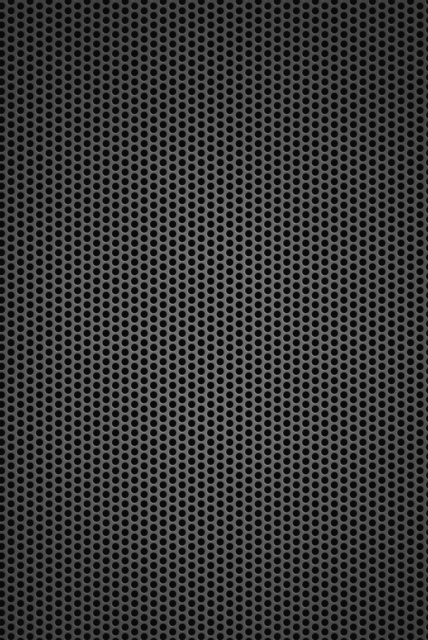
This pattern is drawn by a WebGL 2 fragment shader. Its source:

```glsl
#version 300 es
precision highp float;
// Perforated dark metal sheet: round holes in tight staggered columns.
// Each cell holds one hole, shaded by its distance field with a soft
// inner wall and a faintly lit rim; a vignette dims the sheet.

uniform vec2 u_resolution;
out vec4 outColor;

const vec2  REPEATS      = vec2(45.0, 67.5);  // columns, rows
const vec2  PHASE        = vec2(0.14, 0.33);  // centre of the first hole, in cells
const float HOLE_RADIUS  = 0.385;             // in column widths
const float RIM_WIDTH    = 0.085;
const float WALL_WIDTH   = 0.12;
const vec2  RIM_LIGHT    = vec2(-0.6, -0.8);  // side of the rim that shines
const vec3  METAL_COLOR  = vec3(0.425);
const vec3  HOLE_COLOR   = vec3(0.04);
const vec3  WALL_COLOR   = vec3(0.20);
const float RIM_GAIN     = 0.13;
const float RIM_SHADE    = 0.09;
const float WEAR         = 0.10;              // variation from hole to hole
const vec2  GLOW_CENTRE  = vec2(0.5, 0.47);
const float EDGE_DIM     = 0.45;

float hash(vec2 cell) {
  vec3 h = fract(vec3(cell.xyx) * 0.1031);
  h += dot(h, h.yzx + 33.33);
  return fract((h.x + h.y) * h.z);
}

// Broad, faint unevenness of the sheet
float sheen(vec2 uv) {
  return sin(uv.x * 17.0 + sin(uv.y * 9.0)) * 0.6
       + sin(uv.y * 23.0 + uv.x * 11.0) * 0.4;
}

// Brightness falling off from the middle of the sheet
float vignette(vec2 uv) {
  vec2 offset = (uv - GLOW_CENTRE) * vec2(1.5, 1.8);
  return 1.0 - EDGE_DIM * smoothstep(0.15, 1.25, length(offset));
}

void main() {
  vec2 uv = gl_FragCoord.xy / u_resolution;

  // Staggered grid: every other column is raised by half a row
  vec2 grid = uv * REPEATS - PHASE;
  float column = floor(grid.x + 0.5);
  grid.y -= 0.5 * mod(column + 1.0, 2.0);
  vec2 cell = vec2(column, floor(grid.y + 0.5));

  // Offset from the hole centre, in column widths
  vec2 cellSize = u_resolution / REPEATS;
  vec2 offset = (grid - cell) * cellSize / cellSize.x;
  float radius = length(offset);
  float edge = radius - HOLE_RADIUS;
  float pixel = 1.0 / cellSize.x;
  float facing = dot(offset / max(radius, 0.001), RIM_LIGHT);
  float variation = hash(cell) - 0.5;

  // Sheet and bevelled rim
  float rim = 1.0 - smoothstep(RIM_WIDTH * 0.4, RIM_WIDTH + 0.5 * pixel, edge);
  float bevel = RIM_GAIN * max(facing, 0.0) - RIM_SHADE * max(-facing, 0.0);
  vec3 metal = METAL_COLOR * (1.0 + 0.02 * sheen(uv) + 0.2 * WEAR * variation);
  metal += rim * bevel * (1.0 + 4.0 * WEAR * variation);

  // Dark opening with the lit side of the wall showing
  float wall = smoothstep(-WALL_WIDTH, 0.0, edge) * (0.5 + 0.5 * facing);
  vec3 hole = mix(HOLE_COLOR, WALL_COLOR, wall);
  hole *= 1.0 + 2.0 * WEAR * variation;

  float cover = smoothstep(-0.7 * pixel, 0.7 * pixel, edge);
  vec3 color = mix(hole, metal * vignette(uv), cover);
  outColor = vec4(clamp(color, 0.0, 1.0), 1.0);
}
```
